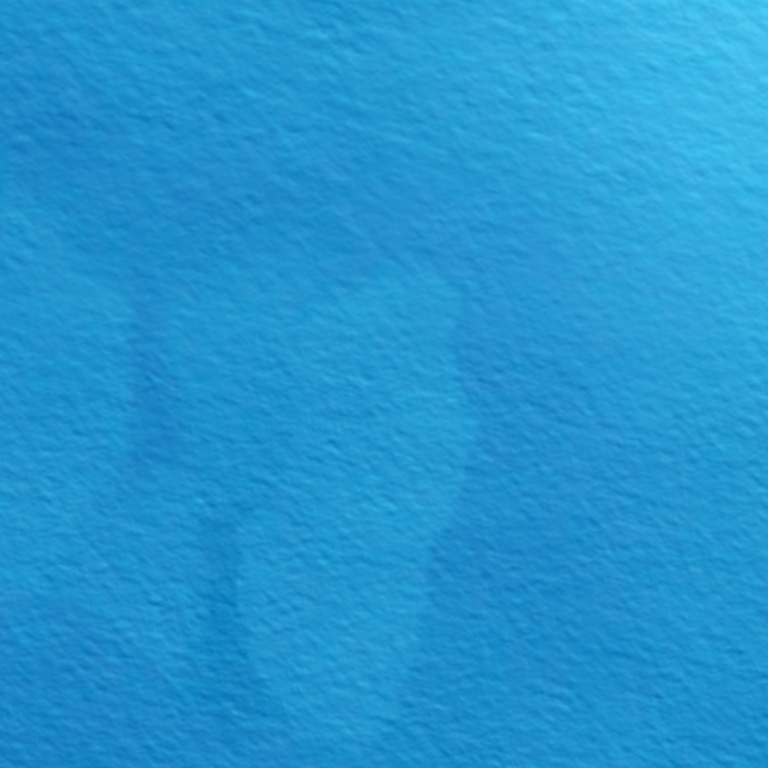
A Shadertoy shader for this texture:

```glsl
// Blue painted plaster: a soft diagonal light falls on a finely dimpled wall.
// Fractal noise gives the relief, lit by its slope along the light direction;
// warped ellipses lay faint damp stains with wavering borders over it.

float hash(vec2 p) {
    vec3 q = fract(vec3(p.xyx) * 0.1031);
    q += dot(q, q.yzx + 33.33);
    return fract((q.x + q.y) * q.z);
}

float noise(vec2 p) {
    vec2 i = floor(p), f = fract(p);
    vec2 u = f * f * f * (f * (f * 6.0 - 15.0) + 10.0);
    return mix(mix(hash(i), hash(i + vec2(1, 0)), u.x),
               mix(hash(i + vec2(0, 1)), hash(i + vec2(1, 1)), u.x), u.y);
}

mat2 turn(float a) {
    return mat2(cos(a), sin(a), -sin(a), cos(a));
}

// Centred fractal noise, each octave turned to hide the lattice
float fbm(vec2 p, int octaves) {
    float sum = 0.0, amp = 0.5;
    for (int i = 0; i < octaves; i++) {
        sum += amp * (noise(p) - 0.5);
        p = turn(0.65) * p * 1.93 + 17.3;
        amp *= 0.5;
    }
    return sum;
}

// Plaster height: short dimples leaning down to the right, finer low down
float relief(vec2 uv) {
    vec2 p = turn(0.3) * uv;
    float coarse = fbm(p * vec2(42.0, 70.0), 3);
    float fine = fbm(p * vec2(62.0, 104.0) + 40.0, 3);
    float pits = noise(turn(0.9) * uv * 80.0 + 23.0);
    float grain = mix(fine * 0.8, coarse, smoothstep(0.4, 0.9, uv.y));
    return grain - 0.12 * smoothstep(0.5, 1.0, pits);
}

// Soft-edged ellipse, 1 inside and 0 outside
float blob(vec2 p, vec2 centre, vec2 radius, float angle, float soft) {
    float d = length(turn(angle) * (p - centre) / radius);
    return 1.0 - smoothstep(1.0 - soft, 1.0 + soft, d);
}

void mainImage(out vec4 fragColor, in vec2 fragCoord) {
    vec2 uv = fragCoord / iResolution.xy;

    // Broad light, strongest in the upper right corner
    float tone = 0.02 + 0.16 * uv.x + 0.13 * uv.y;
    tone += 0.62 * exp(-dot(uv - 1.0, uv - 1.0) * 8.0);
    tone += 0.12 * smoothstep(0.65, 1.0, uv.x) * smoothstep(0.2, 0.6, uv.y);
    tone += 0.10 * smoothstep(0.75, 1.0, uv.y) * smoothstep(0.0, 0.25, uv.x);
    tone += 0.26 * fbm(uv * vec2(3.0, 5.0) + 9.0, 3);
    tone += 0.16 * fbm(uv * vec2(11.0, 15.0) + 3.0, 2);

    // Damp stains: pale tongues with darker runs between them
    vec2 w = uv + 0.13 * vec2(fbm(uv * 7.0, 4), fbm(uv * 7.0 + 31.0, 4));
    vec2 lean = vec2(w.x - 0.16 * (w.y - 0.36), w.y);
    float tongue = blob(lean, vec2(0.485, 0.34), vec2(0.13, 0.31), 0.0, 0.045);
    float pool = blob(w, vec2(0.20, 0.27), vec2(0.10, 0.13), 0.0, 0.09);
    float leftGlow = blob(w, vec2(0.02, 0.47), vec2(0.13, 0.25), 0.0, 0.15);
    float middle = blob(w, vec2(0.32, 0.50), vec2(0.12, 0.16), 0.0, 0.30);
    float run = blob(w, vec2(0.18, 0.52), vec2(0.04, 0.16), 0.1, 0.35);
    float channel = blob(w, vec2(0.33, 0.21), vec2(0.05, 0.16), 0.0, 0.3);
    float band = blob(w, vec2(0.28, 0.78), vec2(0.42, 0.09), 0.25, 0.8);
    float shade = blob(w, vec2(0.70, 0.42), vec2(0.16, 0.30), 0.0, 0.6);
    float corner = 1.0 - smoothstep(-0.01, 0.01, w.y + 0.65 * w.x - 0.27);
    tone += 0.15 * tongue + 0.11 * pool + 0.17 * leftGlow;
    tone += 0.08 * middle * (1.0 - tongue);
    tone -= 0.06 * run + 0.09 * channel * (1.0 - tongue) + 0.05 * band;
    tone -= 0.04 * shade * (1.0 - tongue) + 0.02 * corner;

    // Relief lit from above right, shadows slightly stronger than lights
    vec2 toLight = vec2(0.0011, 0.0023);
    float slope = relief(uv - toLight) - relief(uv + toLight);
    float patchy = 0.8 + 0.4 * noise(uv * 14.0 + 5.0);
    tone += patchy * 0.92 * slope;

    // Blue ramp; stained parts lean slightly to violet
    vec3 deepBlue = vec3(0.088, 0.528, 0.768);
    vec3 paleCyan = vec3(0.25, 0.74, 0.92);
    vec3 color = deepBlue + (paleCyan - deepBlue) * clamp(tone, -0.3, 1.25);
    float damp = clamp(run + band + shade * (1.0 - tongue) + corner, 0.0, 1.0);
    color += damp * vec3(0.014, -0.008, 0.004);
    color += vec3(0.06, -0.012, 0.0) * fbm(uv * 40.0 + 60.0, 2);

    fragColor = vec4(clamp(color, 0.0, 1.0), 1.0);
}
```
